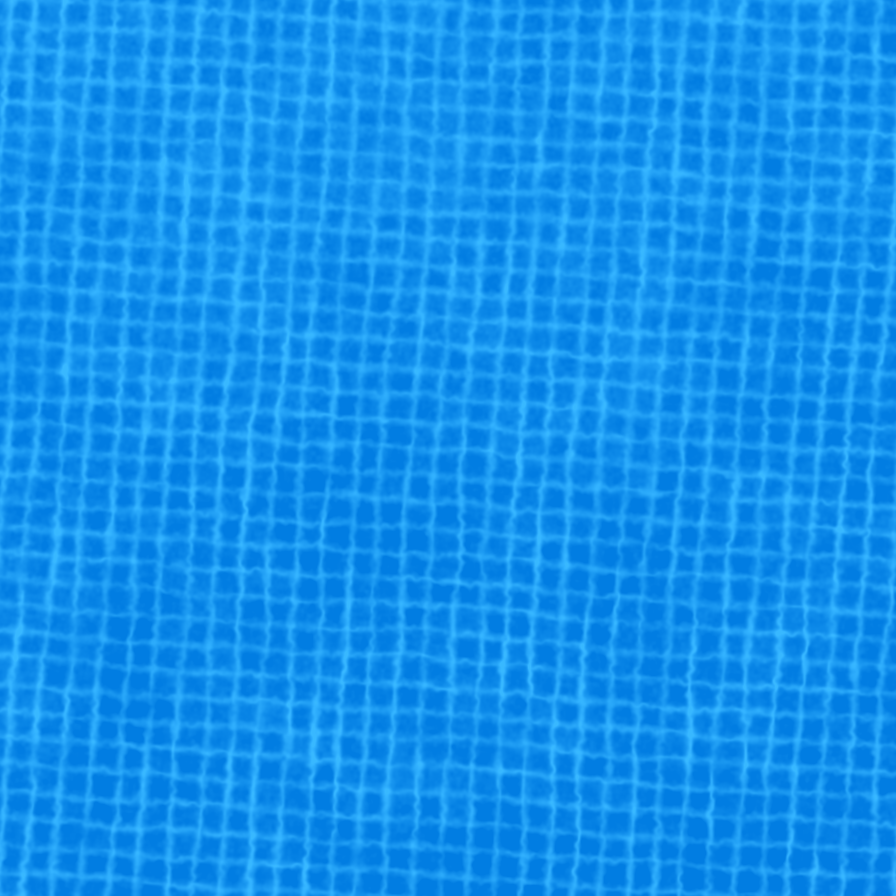
This texture is drawn by a Shadertoy shader. Its source:

```glsl
#define COLUMNS 33.0
#define ROWS 34.0
#define TILT 0.07
#define WARP_WIDTH 0.135
#define WEFT_WIDTH 0.14
#define WARP_STRENGTH 0.56
#define WEFT_STRENGTH 0.40
#define WOBBLE 0.20
#define GRAIN 0.26
#define CONTRAST 1.2
#define DEEP_BLUE vec3(0.005, 0.49, 0.885)
#define PALE_BLUE vec3(0.20, 0.70, 1.0)

float hash(vec2 p) {
    vec3 q = fract(p.xyx * vec3(0.1031, 0.1030, 0.0973));
    q += dot(q, q.yzx + 33.33);
    return fract((q.x + q.y) * q.z);
}

float noise(vec2 p) {
    vec2 i = floor(p), f = fract(p);
    f = f * f * (3.0 - 2.0 * f);
    return mix(mix(hash(i), hash(i + vec2(1, 0)), f.x),
               mix(hash(i + vec2(0, 1)), hash(i + vec2(1, 1)), f.x), f.y);
}

float fbm(vec2 p) {
    float sum = 0.0, amplitude = 0.5;
    for (int i = 0; i < 4; i++) {
        sum += amplitude * noise(p);
        p = p * 2.03 + 17.7;
        amplitude *= 0.5;
    }
    return sum / 0.9375;
}

// Soft brightness of the nearest thread; pace sets how fast it wanders and fades
float thread(float across, float along, float width, float pace, float seed) {
    float id = round(across);
    float lane = id * 7.0 + seed;
    float drift = WOBBLE * (noise(vec2(lane, along * 0.35 * pace)) - 0.5);
    drift += 0.5 * WOBBLE * (noise(vec2(lane + 2.0, along * 1.5 * pace)) - 0.5);
    float thickness = width * (0.75 + 0.5 * noise(vec2(lane + 3.0, along * pace)));
    float fade = 0.4 + 0.6 * noise(vec2(lane + 5.0, along * 0.4))
               + 0.5 * noise(vec2(lane + 4.0, along * 2.0 * pace));
    float d = (across - id - drift) / thickness;
    return fade * exp(-d * d);
}

void mainImage(out vec4 fragColor, in vec2 fragCoord) {
    vec2 p = fragCoord / iResolution.xy;

    // Tilted cloth coordinates, gently warped, counted in threads
    float c = cos(TILT), s = sin(TILT);
    vec2 cloth = vec2(c * p.x - s * p.y, s * p.x + c * p.y);
    cloth += 0.008 * (vec2(noise(p * 4.0 + 40.0), noise(p * 4.0 + 80.0)) - 0.5);
    vec2 weave = cloth * vec2(COLUMNS, ROWS) + 100.0;

    // Blurrier, paler cloth towards the top
    float haze = smoothstep(0.1, 1.0, p.y + 0.5 * (fbm(p * 4.0) - 0.5) - 0.15 * p.x);
    float blur = 1.0 + 0.2 * haze;

    // Straight upright threads dominate the fainter, broken cross threads
    vec2 frayed = weave + 0.16 * (vec2(noise(weave * 4.0), noise(weave * 4.0 + 60.0)) - 0.5);
    float warp = WARP_STRENGTH * thread(frayed.x, weave.y, WARP_WIDTH * blur, 0.8, 11.0);
    float weft = WEFT_STRENGTH * thread(frayed.y, weave.x, WEFT_WIDTH * blur, 1.4, 1211.0);
    float threads = 1.0 - (1.0 - warp) * (1.0 - weft);

    // Gaps differ in depth, darkest at their middle
    vec2 gap = abs(fract(weave) - 0.5);
    float hollow = smoothstep(0.45, 0.2, max(gap.x, gap.y));
    float depth = hollow * (0.01 + 0.15 * hash(floor(weave)));

    // Large stains, fuzz and fine fibres
    float stain = fbm(p * vec2(7.0, 5.0) + 9.0) - 0.5;
    float fuzz = fbm(weave * 2.3) - 0.5;
    float fibre = noise(cloth * vec2(250.0, 170.0)) + noise(cloth * vec2(140.0, 230.0) + 50.0) - 1.0;

    float tone = 0.15 + threads * (1.0 - 0.15 * haze) - depth;
    tone += 0.14 * haze + 0.34 * stain + GRAIN * (fuzz + 0.45 * fibre);
    tone = 0.36 + CONTRAST * (tone - 0.38);
    fragColor = vec4(mix(DEEP_BLUE, PALE_BLUE, clamp(tone, 0.0, 1.1)), 1.0);
}
```
